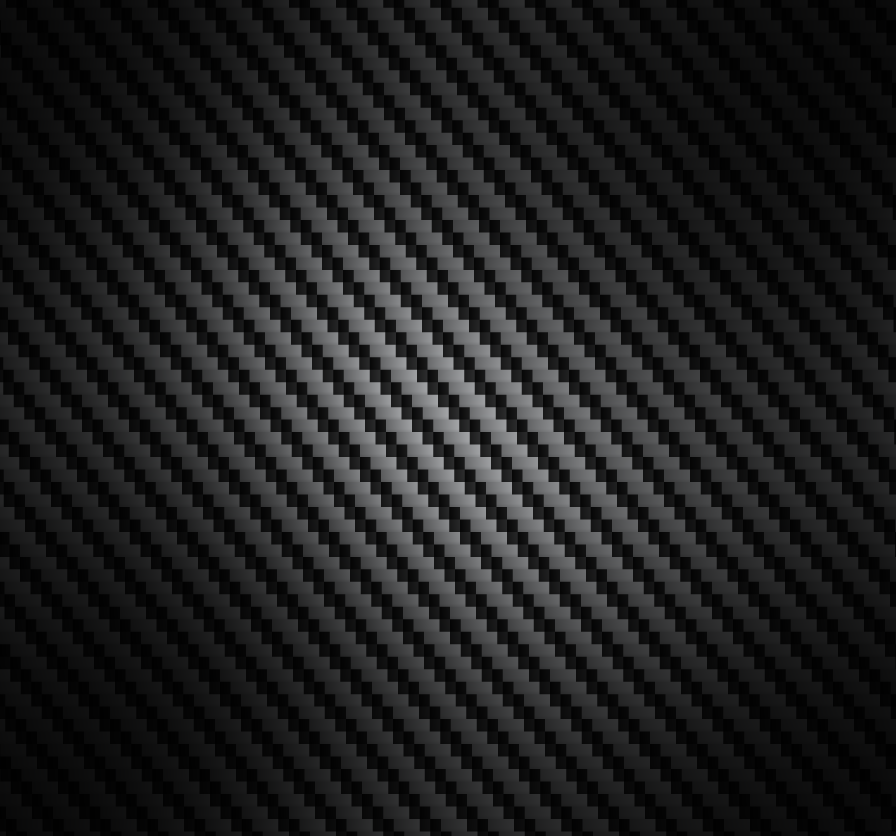
Give the GLSL for this texture, as a Shadertoy shader.

```glsl
const float PI = 3.14159265;

// Brightness of the twill weave: 19 repeats across, 67 rows, 15 stripes down
float weave(vec2 uv) {
    float y = uv.y * 67.0 + 0.63;
    float phase = fract(uv.x * 19.0 + floor(y) * 15.0 / 67.0 - 0.574);

    // Wide horizontal tow, brighter to the right
    float tow = mix(0.78, 1.2, phase / 0.552);

    // Two narrow cells of the vertical tows below
    float grey = mix(0.2, 0.34, (phase - 0.552) / 0.224);
    float black = mix(0.05, 0.2, (phase - 0.776) / 0.224);
    float under = phase < 0.776 ? grey : black;

    // Slight shading towards the lower edge of each row
    float rowShade = mix(0.94, 1.03, smoothstep(0.0, 0.3, fract(y)));
    return (phase < 0.552 ? tow : under) * rowShade;
}

// Central glow, leaning to the upper left, that wraps at every edge
float glow(vec2 uv) {
    vec2 away = cos(PI * uv);
    vec2 lean = sin(2.0 * PI * uv);
    float falloff = dot(away * away, vec2(1.08, 0.92)) + 0.22 * lean.x * lean.y;
    return 0.53 * exp(-1.27 * falloff);
}

void mainImage(out vec4 fragColor, in vec2 fragCoord) {
    // Average a 4 by 4 grid inside the pixel to smooth the edges
    float fibre = 0.0;
    for (int i = 0; i < 16; i++) {
        vec2 offset = (vec2(i % 4, i / 4) + 0.5) / 4.0 - 0.5;
        fibre += weave((fragCoord + offset) / iResolution.xy) / 16.0;
    }

    float light = glow(fragCoord / iResolution.xy);
    vec3 carbon = vec3(0.985, 0.995, 1.01);
    fragColor = vec4(carbon * fibre * light, 1.0);
}
```
